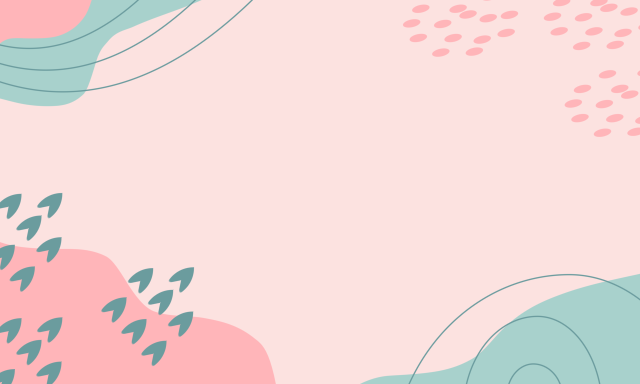
Reproduce this background procedurally as a Shadertoy shader.

```glsl
#define CANVAS vec2(7.68, 4.60)
#define CREAM vec3(0.99, 0.885, 0.88)
#define PINK vec3(1.0, 0.71, 0.725)
#define MINT vec3(0.66, 0.82, 0.80)
#define TEAL vec3(0.42, 0.61, 0.62)
#define LINE_HALF 0.008
#define OVAL_SIZE vec2(0.106, 0.046)
#define OVAL_TILT 0.21

// Blob outlines: each knot is x, height, slope
const vec3 MINT_TOP[8] = vec3[8](
    vec3(0.0, 3.42, -0.25), vec3(0.3, 3.35, -0.16), vec3(0.65, 3.33, 0.05), vec3(1.0, 3.47, 0.95),
    vec3(1.15, 3.85, 3.3), vec3(1.3, 4.11, 1.2), vec3(1.6, 4.28, 0.45), vec3(2.42, 4.6, 0.45));
const vec3 PINK_TOP[8] = vec3[8](
    vec3(0.0, 4.08, 0.8), vec3(0.14, 4.14, 0.1), vec3(0.35, 4.14, 0.0), vec3(0.6, 4.15, 0.12),
    vec3(0.85, 4.24, 0.65), vec3(1.02, 4.41, 1.5), vec3(1.1, 4.6, 3.2), vec3(1.2, 5.0, 4.0));
const vec3 PINK_LOW[8] = vec3[8](
    vec3(0.0, 1.7, -0.35), vec3(0.55, 1.62, -0.05), vec3(1.27, 1.53, -0.5), vec3(1.52, 1.22, -1.6),
    vec3(1.85, 0.87, -0.35), vec3(2.45, 0.79, -0.18), vec3(3.05, 0.55, -0.8), vec3(3.31, 0.0, -5.0));
const vec3 MINT_LOW[8] = vec3[8](
    vec3(4.32, 0.0, 0.5), vec3(4.68, 0.1, 0.06), vec3(5.2, 0.145, 0.15), vec3(5.68, 0.31, 0.6),
    vec3(5.95, 0.57, 1.1), vec3(6.2, 0.8, 0.75), vec3(6.75, 1.08, 0.36), vec3(7.68, 1.32, 0.22));

// Cubic Hermite height, extended straight past both ends
float outline(vec3 knots[8], float x) {
    float y = x < knots[0].x ? knots[0].y + knots[0].z * (x - knots[0].x)
                             : knots[7].y + knots[7].z * (x - knots[7].x);
    for (int i = 0; i < 7; i++) {
        vec3 a = knots[i], b = knots[i + 1];
        if (x < a.x || x >= b.x) continue;
        float w = b.x - a.x, t = (x - a.x) / w, s = 1.0 - t;
        y = s * s * ((1.0 + 2.0 * t) * a.y + t * w * a.z)
          + t * t * ((3.0 - 2.0 * t) * b.y - s * w * b.z);
    }
    return y;
}

// Turns an implicit value into a distance in canvas units
float toDistance(float f, float px) {
    return f * px / max(length(vec2(dFdx(f), dFdy(f))), 1e-4);
}

float cover(float d, float px) {
    return smoothstep(0.7 * px, -0.7 * px, d);
}

float smoothMax(float a, float b, float k) {
    float h = max(k - abs(a - b), 0.0) / k;
    return max(a, b) + 0.25 * k * h * h;
}

float ovalDistance(vec2 p) {
    float c = cos(OVAL_TILT), s = sin(OVAL_TILT);
    vec2 q = vec2(c * p.x + s * p.y, c * p.y - s * p.x) / OVAL_SIZE;
    float k = length(q);
    return k * (k - 1.0) / max(length(q / OVAL_SIZE), 1e-3);
}

// Two-lobed leaf pointing up and to the right
float leafDistance(vec2 p) {
    float u = (p.x + p.y) * 0.7071, v = abs(p.x - p.y) * 0.7071;
    float side = length(vec2(u + 0.05, v + 0.25)) - 0.36;
    float notch = -(u + 1.5 * v + 0.01) / 1.8;
    return smoothMax(smoothMax(side, notch, 0.03), -u - 0.135, 0.04);
}

// Three patches of ovals in bowed rows
float ovalField(vec2 p) {
    vec2 patches[3] = vec2[3](vec2(0.0), vec2(1.69, 0.08), vec2(1.94, -0.96));
    float d = 9.0;
    for (int g = 0; g < 3; g++)
    for (float r = -2.0; r < 2.5; r++) {
        float count = floor(5.3 - 1.4 * abs(r) + 0.2 * r);
        float pitch = 0.31 + 0.06 * min(abs(r), 1.0) - 0.015 * r;
        vec2 start = patches[g] + vec2(4.94 + 0.095 * r * r - 0.015 * r, 4.32 - 0.175 * r);
        for (float c = 0.0; c < count; c++) {
            vec2 shift = vec2(pitch * c + 0.07 * sin(1.1 * c),
                (0.04 - 0.02 * r) * c - 0.06 * sin(c * c * (0.9 - 0.55 * r)));
            d = min(d, ovalDistance(p - start - shift));
        }
    }
    return d;
}

// Three patches of leaves on a slanted lattice
float leafField(vec2 p) {
    vec2 patches[3] = vec2[3](vec2(0.0), vec2(-1.58, 0.89), vec2(-1.58, -0.60));
    float d = 9.0;
    for (int g = 0; g < 3; g++)
    for (float i = -1.0; i < 1.5; i++)
    for (float k = 0.0; k < 2.5; k++) {
        if (i < 0.0 && k != 1.0) continue;
        vec2 row = vec2(-0.285 * i - 0.035 * i * i, -0.31 * i - 0.04 * i * i);
        vec2 site = patches[g] + vec2(1.69, 1.24) + row + k * vec2(0.24, -0.26);
        d = min(d, leafDistance(p - site));
    }
    return d;
}

// Thin parabolas at the top left, lopsided ellipses at the lower right
float lineField(vec2 p, float px) {
    vec2 tops[3] = vec2[3](vec2(6.83, 1.31), vec2(6.45, 0.81), vec2(6.40, 0.24));
    vec3 radii[3] = vec3[3](vec3(2.15, 1.75, 2.38), vec3(0.89, 0.78, 1.14), vec3(0.32, 0.35, 0.40));
    float d = 9.0;
    for (int i = 0; i < 3; i++) {
        float n = float(i), x = p.x - 0.35 - 0.2 * n;
        float bowl = p.y - 4.02 + 0.26 * n - x * x / (2.95 + 0.88 * n);
        vec2 q = p - tops[i] + vec2(0.0, radii[i].z);
        float arch = length(q / vec2(q.x < 0.0 ? radii[i].x : radii[i].y, radii[i].z)) - 1.0;
        d = min(d, min(abs(toDistance(bowl, px)), abs(toDistance(arch, px))));
    }
    return d - LINE_HALF;
}

void mainImage(out vec4 fragColor, in vec2 fragCoord) {
    vec2 p = fragCoord / iResolution.xy * CANVAS;
    float px = CANVAS.y / iResolution.y;
    vec3 color = CREAM;
    color = mix(color, MINT, cover(toDistance(outline(MINT_TOP, p.x) - p.y, px), px));
    color = mix(color, PINK, cover(toDistance(outline(PINK_TOP, p.x) - p.y, px), px));
    color = mix(color, PINK, cover(toDistance(p.y - outline(PINK_LOW, p.x), px), px));
    color = mix(color, MINT, cover(toDistance(p.y - outline(MINT_LOW, p.x), px), px));
    color = mix(color, PINK, cover(ovalField(p), px));
    color = mix(color, TEAL, cover(lineField(p, px), px));
    color = mix(color, TEAL, cover(leafField(p), px));
    fragColor = vec4(color, 1.0);
}
```
